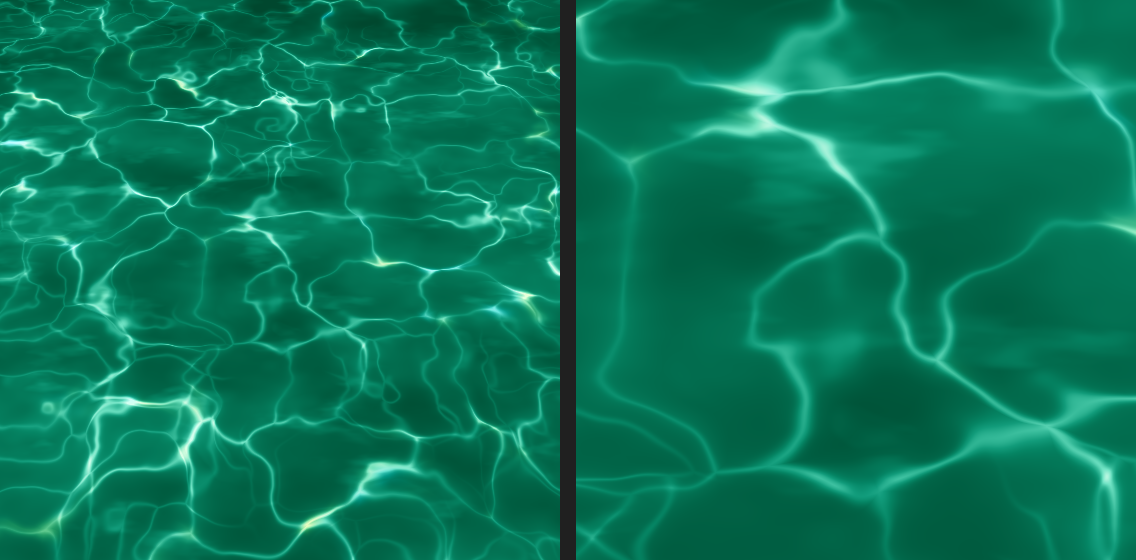
Left, the full canvas; right, a detail of the centre.
A three.js fragment shader for this texture:

```glsl
// Sunlit green water: a net of bright caustic lines over dark, rounded cells.
// Warped Voronoi borders on a receding plane give the net; noise varies its
// strength and the depth haze, and the summed light picks a colour from a ramp.

varying vec2 vUv;

const vec3 ABYSS  = vec3(0.00, 0.28, 0.18);
const vec3 DEEP   = vec3(0.00, 0.36, 0.25);
const vec3 GREEN  = vec3(0.01, 0.44, 0.32);
const vec3 JADE   = vec3(0.02, 0.52, 0.39);
const vec3 TEAL   = vec3(0.07, 0.61, 0.48);
const vec3 MINT   = vec3(0.21, 0.73, 0.60);
const vec3 FOAM   = vec3(0.44, 0.89, 0.77);
const vec3 GLINT  = vec3(0.84, 1.00, 0.93);
const vec3 FRINGE = vec3(0.16, 0.01, -0.18);

const float HORIZON    = 2.1;   // height at which the plane would vanish
const vec2  CELLS      = vec2(10.0, 22.0);
const float LINE_WIDTH = 0.050;
const float GLOW_WIDTH = 0.22;
const float KNOT_WIDTH = 0.16;
const float BASE_LIGHT = 0.42;
const float HAZE       = 3.2;

vec2 hash2(vec2 p) {
  vec3 q = fract(p.xyx * vec3(0.1031, 0.1030, 0.0973));
  q += dot(q, q.yzx + 33.33);
  return fract((q.xx + q.yz) * q.zy);
}

float noise(vec2 p) {
  vec2 i = floor(p);
  vec2 f = fract(p);
  f = f * f * f * (f * (f * 6.0 - 15.0) + 10.0);
  float low = mix(hash2(i).x, hash2(i + vec2(1.0, 0.0)).x, f.x);
  float high = mix(hash2(i + vec2(0.0, 1.0)).x, hash2(i + 1.0).x, f.x);
  return mix(low, high, f.y);
}

float fbm(vec2 p) {
  float sum = 0.0;
  float weight = 0.533;
  for (int i = 0; i < 4; i++) {
    sum += weight * noise(p);
    p = mat2(1.6, 1.2, -1.2, 1.6) * p + 17.3;
    weight *= 0.5;
  }
  return sum;
}

vec2 warp(vec2 p, float amount) {
  return amount * (vec2(noise(p + 3.7), noise(p + 41.2)) - 0.5);
}

// x: gap between the two nearest seeds (0 on a border)
// y: gap from nearest to third seed (0 on a junction)
vec2 cellGaps(vec2 p) {
  vec2 cell = floor(p);
  vec3 near = vec3(9.0);
  for (int y = -1; y <= 1; y++) {
    for (int x = -1; x <= 1; x++) {
      vec2 id = cell + vec2(float(x), float(y));
      float d = length(id + 0.08 + 0.84 * hash2(id) - p);
      if (d < near.x) near = vec3(d, near.xy);
      else if (d < near.y) near = vec3(near.x, d, near.y);
      else near.z = min(near.z, d);
    }
  }
  return near.yz - near.x;
}

float bell(float x, float width) {
  return exp(-x * x / (width * width));
}

vec3 waterRamp(float light) {
  vec3 c = mix(ABYSS, DEEP, clamp(light + 1.0, 0.0, 1.0));
  c = mix(c, GREEN, clamp(light, 0.0, 1.0));
  c = mix(c, JADE, clamp(light - 1.0, 0.0, 1.0));
  c = mix(c, TEAL, clamp(light - 2.0, 0.0, 1.0));
  c = mix(c, MINT, clamp(light - 3.0, 0.0, 1.0));
  c = mix(c, FOAM, clamp(light - 4.0, 0.0, 1.0));
  return mix(c, GLINT, clamp((light - 5.0) * 0.5, 0.0, 1.0));
}

void main() {
  // Receding water plane, bent by broad swell and small ripples
  float depth = 1.0 / (HORIZON - vUv.y);
  vec2 plane = vec2((vUv.x - 0.5) * depth, depth) * CELLS + 20.0;
  vec2 p = plane + warp(plane * 0.9, 0.9);
  p += warp(plane * 2.6, 0.34) + warp(plane * 6.0, mix(0.07, 0.17, vUv.y));

  // Main net: thin lines of uneven strength, soft glow, bright knots
  vec2 gaps = cellGaps(p);
  float strength = smoothstep(0.18, 0.8, noise(plane * 1.3 + 8.0));
  float line = bell(gaps.x, LINE_WIDTH * mix(0.8, 1.4, strength));
  float glow = exp(-gaps.x / GLOW_WIDTH);
  float knot = bell(gaps.y, KNOT_WIDTH) * smoothstep(0.35, 0.75, noise(plane * 1.7 + 60.0));

  // Fainter, finer net that shows only in places
  vec2 fine = cellGaps(p * 1.55 + warp(plane * 1.8 + 30.0, 0.8) + 7.5);
  float fineMask = smoothstep(0.35, 0.75, noise(plane * 0.8 + 90.0));
  float fineNet = fineMask * (1.2 * bell(fine.x, 0.07) + 0.7 * exp(-fine.x / 0.25));

  // Milky folds beside the lines and flat sheen streaks
  float fold = smoothstep(0.66, 0.76, fbm(p * vec2(1.1, 1.7) + 5.0)) * glow;
  float sheen = smoothstep(0.62, 0.9, fbm(plane * vec2(1.3, 3.2) + 70.0));

  float light = BASE_LIGHT + HAZE * (fbm(plane * vec2(0.7, 1.1) + 12.0) - 0.5);
  light += 1.25 * glow + line * mix(0.5, 2.6, strength) + fineNet;
  light += 2.8 * knot + 1.8 * fold + 1.6 * sheen;
  light -= 0.7 * smoothstep(0.82, 1.0, vUv.y);

  // Warm and cool dispersion at the brightest knots
  float hue = noise(plane * 4.0 + 50.0) - 0.45;
  vec3 color = waterRamp(light) + FRINGE * hue * knot * 1.6;
  gl_FragColor = vec4(clamp(color, 0.0, 1.0), 1.0);
}
```
